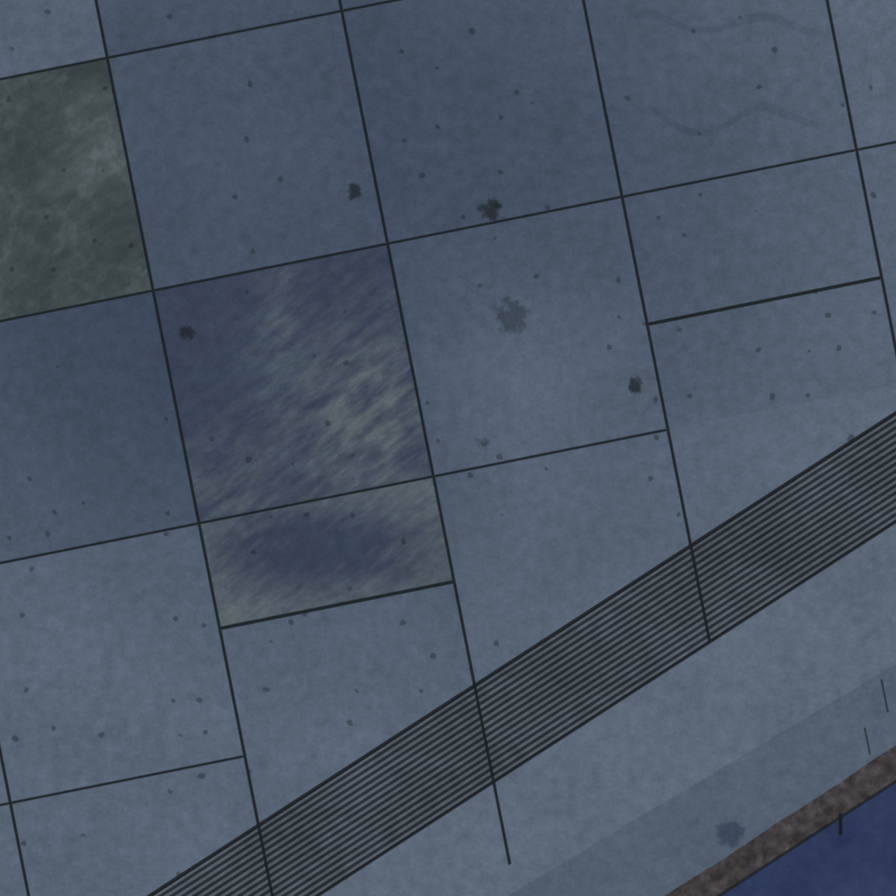
This texture is drawn by a three.js fragment shader. Its source:

```glsl
// Slate paving seen from above: a sheared grid of blue-grey slabs, a slanted grooved
// drain, and a kerb falling to a dark blue corner. Joints come from repeated distances,
// stone texture from layered gradient noise, each zone from a slanted coordinate.
varying vec2 vUv;

const vec2 GRID_ORIGIN = vec2(0.107, 0.0885);
const vec2 GRID_PITCH = vec2(0.272, 0.270);
const vec2 GRID_SHEAR = vec2(-0.197, 0.200);
const float DRAIN_SLOPE = 0.647;
const float DRAIN_TOP = 1.108;
const float DRAIN_END = 1.229;
const float GROOVES = 15.0;
const float KERB_STEP = 1.388;
const float KERB_EDGE = 1.480;
const float KERB_DROP = 1.519;
const float JOINT_WIDTH = 0.0016;
const float SOFT = 0.0013;

const vec3 SLATE_DARK = vec3(0.262, 0.312, 0.378);
const vec3 SLATE_LIGHT = vec3(0.345, 0.397, 0.460);
const vec3 KERB = vec3(0.355, 0.405, 0.465);
const vec3 ROUGH = vec3(0.225, 0.262, 0.335);
const vec3 OLIVE = vec3(0.235, 0.275, 0.285);
const vec3 LICHEN = vec3(0.365, 0.410, 0.425);
const vec3 JOINT = vec3(0.105, 0.120, 0.130);
const vec3 EARTH = vec3(0.255, 0.240, 0.245);
const vec3 DEEP_BLUE = vec3(0.190, 0.235, 0.360);

vec2 hash2(vec2 p) {
  p = vec2(dot(p, vec2(127.1, 311.7)), dot(p, vec2(269.5, 183.3)));
  return fract(sin(p) * 43758.5) * 2.0 - 1.0;
}

float noise(vec2 p) {
  vec2 i = floor(p), f = fract(p);
  vec2 s = f * f * f * (f * (f * 6.0 - 15.0) + 10.0);
  vec2 e = vec2(1.0, 0.0);
  float a = mix(dot(hash2(i), f), dot(hash2(i + e), f - e), s.x);
  float b = mix(dot(hash2(i + e.yx), f - e.yx), dot(hash2(i + 1.0), f - 1.0), s.x);
  return mix(a, b, s.y);
}

float fbm(vec2 p) {
  float sum = 0.0, gain = 0.6;
  for (int i = 0; i < 5; i++) {
    sum += gain * noise(p);
    p = mat2(1.6, 1.2, -1.2, 1.6) * p + 3.7;
    gain *= 0.55;
  }
  return sum;
}

float line(float d, float halfWidth) {
  return 1.0 - smoothstep(halfWidth - SOFT, halfWidth + SOFT, abs(d));
}

float above(float edge, float x) { return smoothstep(edge - SOFT, edge + SOFT, x); }

float inside(vec2 p, vec2 lo, vec2 hi) {
  vec2 m = smoothstep(lo - SOFT, lo + SOFT, p) * (1.0 - smoothstep(hi - SOFT, hi + SOFT, p));
  return m.x * m.y;
}

float glow(vec2 p, vec2 c, vec2 r) { vec2 q = (p - c) / r; return exp(-dot(q, q)); }

// Ragged dark blot
float blot(vec2 p, vec2 c, float r) {
  return 1.0 - smoothstep(0.4, 1.1, length(p - c) / r + 1.5 * fbm(p * 75.0));
}

void main() {
  vec2 p = vec2(vUv.x, 1.0 - vUv.y);
  vec2 g = p + GRID_SHEAR * p.yx;
  float w = p.y + DRAIN_SLOPE * p.x;
  float cloud = fbm(p * 9.0), fine = fbm(p * 70.0);
  float grain = noise(p * 260.0);

  // Slabs, lighter away from the upper left centre
  float away = smoothstep(0.12, 0.62, length((p - vec2(0.34, 0.22)) * vec2(0.8, 1.0)));
  vec3 col = mix(SLATE_DARK, SLATE_LIGHT, away);
  vec2 cell = floor((g - GRID_ORIGIN) / GRID_PITCH);
  col += 0.012 * hash2(cell + 4.0).x;
  col += 0.045 * glow(p, vec2(0.58, 0.42), vec2(0.09, 0.13));
  col = mix(col, SLATE_LIGHT, 0.8 * inside(g, vec2(-1.0), GRID_ORIGIN));
  col -= 0.035 * inside(g, vec2(-1.0, 0.359), vec2(0.107, 0.629));

  // Weathered slabs: diagonal scratches and pale lichen
  vec2 along = mat2(0.8, 0.6, -0.6, 0.8) * p;
  float scratch = fbm(along * vec2(22.0, 85.0));
  float vein = 1.0 - smoothstep(0.0, 0.07, abs(fbm(p * vec2(13.0, 9.0) + 2.0)));
  float dusty = glow(p, vec2(0.41, 0.47), vec2(0.08, 0.11)) + 0.6 * glow(p, vec2(0.25, 0.54), vec2(0.06))
    + 0.4 * glow(p, vec2(0.31, 0.36), vec2(0.03, 0.10));
  vec3 rough = mix(ROUGH, LICHEN, clamp(dusty * (0.65 + 1.6 * scratch) + 0.25 * scratch, 0.0, 1.0));
  col = mix(col, rough, inside(g, vec2(0.107, 0.359), vec2(0.379, 0.629)));
  float core = glow(p, vec2(0.355, 0.612), vec2(0.12, 0.052));
  vec3 strip = mix(LICHEN, ROUGH, clamp(core * 1.1 + 0.15 - 0.8 * scratch, 0.0, 1.0));
  col = mix(col, strip, inside(g, vec2(0.107, 0.629), vec2(0.379, 0.751)));
  vec3 olive = mix(OLIVE, LICHEN, clamp(0.2 + 0.8 * cloud + 0.5 * scratch + 0.2 * vein, 0.0, 0.7));
  col = mix(col, olive, inside(g, vec2(-0.165, 0.0885), vec2(0.107, 0.359)));

  // Wavy seams on the upper right slab
  float wave = 0.012 * sin(p.x * 42.0) + 0.02 * noise(p * 14.0);
  float seam = line(p.y - 0.137 - wave, 0.004) + line(p.y - 0.025 - wave, 0.004);
  col -= 0.022 * seam * smoothstep(0.68, 0.74, p.x) * (1.0 - smoothstep(0.9, 0.95, p.x));

  // Stains and scattered pits
  float stain = blot(p, vec2(0.397, 0.215), 0.010) + blot(p, vec2(0.547, 0.234), 0.014)
    + blot(p, vec2(0.208, 0.373), 0.010) + blot(p, vec2(0.708, 0.429), 0.010)
    + 0.5 * blot(p, vec2(0.572, 0.352), 0.022) + 0.6 * blot(p, vec2(0.540, 0.497), 0.009);
  vec2 pit = p * 24.0, id = floor(pit);
  float speck = step(0.45, hash2(id + 9.0).x)
    * (1.0 - smoothstep(0.03, 0.09, length(fract(pit) - 0.5 - 0.35 * hash2(id)) + 0.15 * fine));
  col = mix(col, JOINT, clamp(0.65 * stain + 0.35 * speck, 0.0, 0.75));

  // Kerb, its lower step, earthy edge and drop
  col = mix(col, KERB, above(DRAIN_END, w));
  col -= 0.035 * above(KERB_STEP, w + 0.05 * (1.0 - p.x));
  col = mix(col, vec3(0.21, 0.25, 0.33), 0.7 * blot(p, vec2(0.815, 0.930), 0.017));
  float crack = line(p.x - 0.968 - 0.2 * (p.y - 0.827), 0.001) * inside(p, vec2(0.95, 0.812), vec2(1.0, 0.842))
    + line(p.x - 0.987 - 0.2 * (p.y - 0.775), 0.001) * inside(p, vec2(0.97, 0.758), vec2(1.0, 0.795));
  col = mix(col, JOINT, 0.65 * crack);
  col = mix(col, EARTH + 0.16 * fine, above(KERB_EDGE, w + 0.006 * cloud));
  col = mix(col, DEEP_BLUE + 0.08 * cloud, above(KERB_DROP, w));
  col = mix(col, JOINT, 0.7 * line(w - KERB_DROP, 0.002));
  col = mix(col, JOINT, line(p.x - 0.938, 0.0018) * inside(p, vec2(0.92, 0.908), vec2(0.96, 0.932)));

  // Stone grain
  col *= 1.0 + 0.10 * cloud + 0.16 * fine + 0.06 * grain;

  // Grooved drain
  float t = (w - DRAIN_TOP) / (DRAIN_END - DRAIN_TOP);
  float groove = 0.5 + 0.5 * cos(6.2832 * t * GROOVES);
  vec3 drain = mix(vec3(0.315, 0.35, 0.385), vec3(0.16, 0.18, 0.20), smoothstep(0.15, 0.85, groove));
  drain *= 1.0 + 0.25 * cloud + 0.2 * fine;
  col = mix(col, drain, above(DRAIN_TOP, w) * (1.0 - above(DRAIN_END, w)));
  col = mix(col, JOINT, 0.85 * max(line(w - DRAIN_TOP, 0.0025), line(w - DRAIN_END, 0.002)));

  // Joints: two columns carry a narrower course that offsets later rows
  float shift = cell.x == 0.0 && g.y > 0.69 ? 0.122 : 0.0;
  shift = cell.x == 2.0 && g.y > 0.434 ? 0.148 : shift;
  vec2 q = (g - vec2(0.0, shift) - GRID_ORIGIN) / GRID_PITCH;
  vec2 d = abs(fract(q + 0.5) - 0.5) * GRID_PITCH;
  float columnEnd = p.x < 0.65 ? 1.333 : DRAIN_END;
  float columns = line(d.x, JOINT_WIDTH) * (1.0 - above(columnEnd, w));
  float rows = line(d.y, JOINT_WIDTH * (shift > 0.0 ? 1.2 : 0.85)) * (1.0 - above(DRAIN_TOP, w));
  col = mix(col, JOINT, 0.9 * max(columns, rows));

  gl_FragColor = vec4(col, 1.0);
}
```
